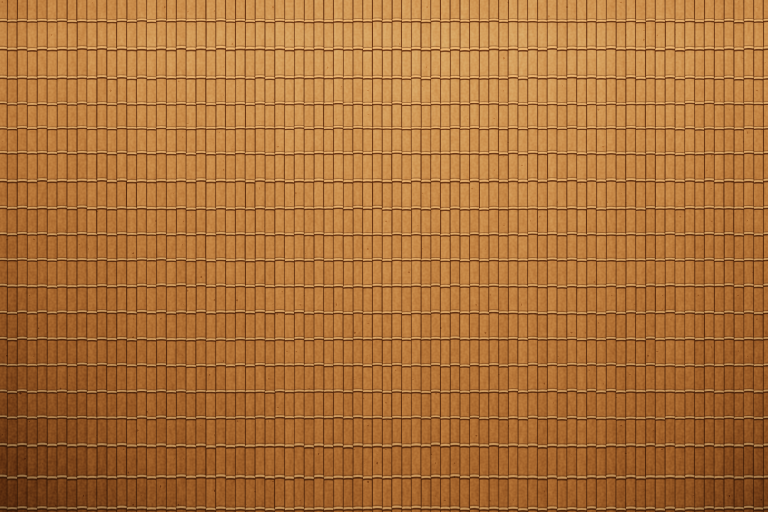
Give the GLSL for this texture, as a Shadertoy shader.

```glsl
float hash(vec2 p) {
    p = fract(p * vec2(0.1031, 0.1137));
    p += dot(p, p.yx + 33.33);
    return fract((p.x + p.y) * p.x * 91.7);
}

vec2 gradient(vec2 cell) {
    float angle = 6.2832 * hash(cell);
    return vec2(cos(angle), sin(angle));
}

float gradientNoise(vec2 p) {
    vec2 i = floor(p), f = p - i;
    vec2 s = f * f * f * (f * (f * 6.0 - 15.0) + 10.0);
    vec2 e = vec2(0.0, 1.0);
    float low = mix(dot(gradient(i), f), dot(gradient(i + e.yx), f - e.yx), s.x);
    float high = mix(dot(gradient(i + e), f - e), dot(gradient(i + 1.0), f - 1.0), s.x);
    return mix(low, high, s.y);
}

// Box-filtered coverage of a line with the given half width
float band(float d, float halfWidth, float px) {
    return clamp(min(d + 0.5 * px, halfWidth) - max(d - 0.5 * px, -halfWidth), 0.0, px) / px;
}

// Bamboo colours from deep brown to pale gold
vec3 bambooRamp(float t) {
    t = clamp(t, -0.2, 1.15);
    return vec3(0.42, 0.21, 0.07) + t * (vec3(0.66, 0.48, 0.22) + t * vec3(-0.24, -0.06, 0.08));
}

void mainImage(out vec4 fragColor, in vec2 fragCoord) {
    vec2 uv = fragCoord / iResolution.xy;
    uv.y = 1.0 - uv.y;
    vec2 px = vec2(78.2, 19.5) / iResolution.xy;

    // Slat and thread coordinates, with slightly uneven spacing
    float col = 78.2 * uv.x + 0.27 - 0.25 * max(sin(4.6 * uv.x), 0.0);
    float row = 19.47 * (uv.y - 0.045);
    row -= 0.1 * max(1.0 - 1.5 * uv.y, 0.0) * sin(1.257 * (row - 1.25)) + 3.2 * max(uv.y - 0.85, 0.0);
    row += 0.04 * gradientNoise(vec2(uv.x * 6.0, row * 0.7));
    float slat = floor(col), seam = floor(col + 0.5);
    float segment = floor(row), thread = floor(row + 0.5);
    float across = col - slat;

    // Light falling from the top centre
    float side = uv.x - 0.54;
    float tone = 1.08 - 0.68 * uv.y - 1.5 * side * side * (0.6 + 0.4 * uv.y);
    tone -= 0.14 * smoothstep(0.09, 0.0, uv.y);

    // Slat body: per-piece tint, soft slope, fibres and fine grain
    tone += 0.06 * (hash(vec2(slat, 7.0)) - 0.5) + 0.06 * (hash(vec2(slat, segment + 40.0)) - 0.5);
    tone += 0.08 * (0.5 - across);
    tone += 0.10 * gradientNoise(vec2(col * 3.0, row * 3.0));
    tone += 0.12 * gradientNoise(uv * vec2(300.0, 200.0));
    tone -= 0.3 * smoothstep(0.48, 0.65, gradientNoise(uv * vec2(170.0, 110.0) + 19.0));

    // Thin dark gaps between slats, uneven in depth
    float depth = 0.5 + 0.25 * hash(vec2(seam, 3.0)) + 0.25 * hash(vec2(seam, segment + 90.0));
    float gapX = col - seam + 0.04 * (hash(vec2(seam, segment + 11.0)) - 0.5);
    float gap = depth * band(gapX, 0.055, px.x);

    // Pale binding thread over each slat, shadowed on both sides
    float lift = 0.03 * (mod(slat, 2.0) - 0.5) + 0.03 * (hash(vec2(slat, thread + 150.0)) - 0.5);
    float threadY = row - thread - lift + 0.06 * across * (1.0 - across);
    float cord = band(threadY, 0.03, px.y);
    float shadow = band(threadY - 0.058, 0.03, px.y) + 0.4 * band(threadY + 0.05, 0.022, px.y);

    vec3 shade = vec3(0.31, 0.14, 0.04) * (0.7 + 0.5 * max(tone, 0.0));
    vec3 cordColor = vec3(0.95, 0.74, 0.47) * (0.72 + 0.28 * clamp(tone, 0.0, 1.0));
    vec3 color = mix(bambooRamp(tone), shade, gap);
    color = mix(color, shade, 0.85 * min(shadow, 1.0));
    color = mix(color, mix(cordColor, shade, 0.55 * gap), 0.9 * cord);

    // Deepest shade in the lower corners
    color *= 1.0 - 0.2 * smoothstep(0.5, 0.85, length(vec2(side, 0.7 * (uv.y - 0.3))));
    fragColor = vec4(color, 1.0);
}
```
